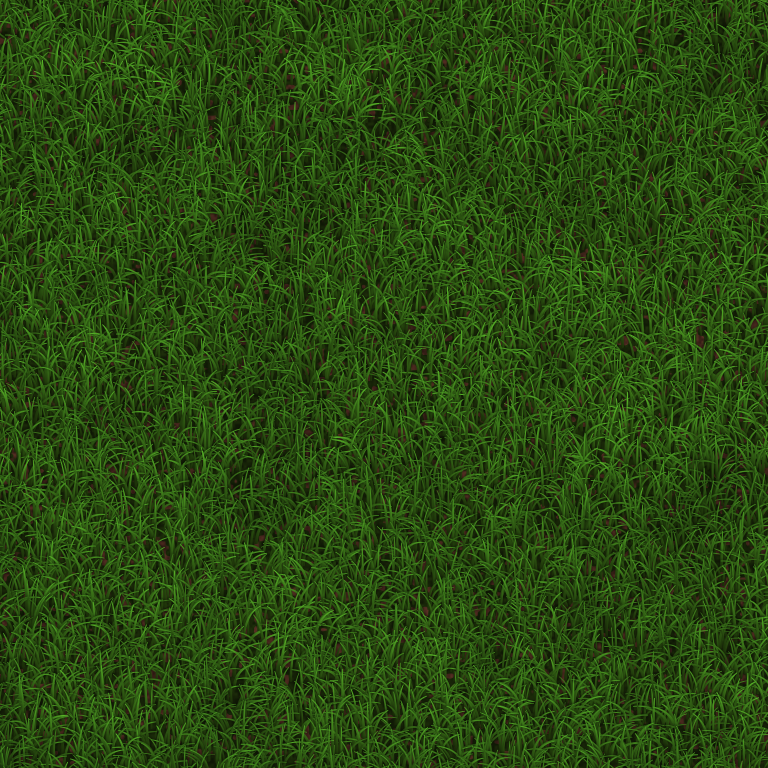
Write a Shadertoy shader that draws this texture.

```glsl
const float CELLS = 24.0;
const int BLADES_PER_CELL = 22;
const vec3 SHADE_GREEN = vec3(0.108, 0.185, 0.032);
const vec3 TIP_GREEN = vec3(0.325, 0.665, 0.148);
const vec3 SOIL_DARK = vec3(0.09, 0.14, 0.03);
const vec3 SOIL_BROWN = vec3(0.27, 0.15, 0.11);

float hash(vec2 p) {
    return fract(sin(dot(p, vec2(127.1, 311.7))) * 43758.5453);
}

vec3 hash3(vec2 p) {
    vec3 k = vec3(dot(p, vec2(127.1, 311.7)),
                  dot(p, vec2(269.5, 183.3)),
                  dot(p, vec2(419.2, 371.9)));
    return fract(sin(k) * 43758.5453);
}

float valueNoise(vec2 p) {
    vec2 i = floor(p);
    vec2 f = fract(p);
    f = f * f * (3.0 - 2.0 * f);
    float low = mix(hash(i), hash(i + vec2(1.0, 0.0)), f.x);
    float high = mix(hash(i + vec2(0.0, 1.0)), hash(i + 1.0), f.x);
    return mix(low, high, f.y);
}

// Dark ground with scattered brown crumbs
vec3 soil(vec2 uv) {
    float crumbs = smoothstep(0.6, 0.76, valueNoise(uv * 150.0));
    float grain = mix(0.65, 1.25, valueNoise(uv * 260.0));
    return mix(SOIL_DARK, SOIL_BROWN, crumbs) * grain;
}

// Parameter of the nearest point on the arc start * t + curve * t * t
float nearestOnArc(vec2 q, vec2 start, vec2 curve) {
    vec2 chord = start + curve;
    float t = clamp(dot(q, chord) / dot(chord, chord), 0.0, 1.0);
    for (int i = 0; i < 2; i++) {
        vec2 tangent = start + 2.0 * curve * t;
        vec2 gap = q - (start + curve * t) * t;
        t = clamp(t + dot(gap, tangent) / dot(tangent, tangent), 0.0, 1.0);
    }
    return t;
}

// Paints one arching blade over the colour below; q is relative to its root
vec3 paintBlade(vec3 below, vec2 q, vec3 shape, vec3 look, float pixel) {
    float side = 2.0 * shape.x - 1.0;
    float height = mix(0.038, 0.077, shape.y);
    float droop = height * (0.12 + 0.55 * abs(side) * mix(0.6, 1.1, shape.z));
    vec2 start = vec2(0.005 * side + 0.004 * (look.z - 0.5), height);
    vec2 curve = vec2(0.034 * side, -droop);

    float t = nearestOnArc(q, start, curve);
    vec2 gap = q - (start + curve * t) * t;
    float dist = length(gap);
    float width = mix(0.0011, 0.0021, look.x) * (1.0 - 0.75 * t * t);

    float shadow = t * (1.0 - smoothstep(width, 0.005, dist));
    float cover = clamp((width - dist) / pixel + 0.5, 0.0, 1.0);
    float light = t * mix(0.5, 1.12, look.y);
    float sheen = 1.0 + 0.1 * clamp(gap.x / width, -1.0, 1.0);
    vec3 green = mix(SHADE_GREEN, TIP_GREEN, light) * sheen;
    return mix(below * (1.0 - 0.14 * shadow), green, cover);
}

// Layers blades from the far rows to the near ones
vec3 grass(vec2 uv, vec3 ground, float pixel) {
    vec3 color = ground;
    vec2 home = floor(uv * CELLS);
    for (int row = 0; row >= -2; row--) {
        for (int i = 0; i < BLADES_PER_CELL; i++) {
            for (int column = -1; column <= 1; column++) {
                vec2 cell = home + vec2(float(column), float(row));
                vec2 seed = cell + float(i) * vec2(7.31, 3.17);
                vec3 place = hash3(seed);
                float depth = (float(i) + place.y) / float(BLADES_PER_CELL);
                vec2 root = (cell + vec2(place.x, 1.0 - depth)) / CELLS;
                vec2 q = uv - root;
                if (abs(q.x) < 0.046 && q.y > -0.004 && q.y < 0.078) {
                    vec3 shape = vec3(place.z, hash3(seed + 41.7).xy);
                    vec3 look = hash3(seed + 83.3);
                    color = paintBlade(color, q, shape, look, pixel);
                }
            }
        }
    }
    return color;
}

void mainImage(out vec4 fragColor, in vec2 fragCoord) {
    float pixel = 1.0 / iResolution.y;
    vec2 uv = fragCoord * pixel;
    vec3 color = grass(uv, soil(uv), pixel);

    // Broad light and dark clumps
    float clumps = 0.5 * valueNoise(uv * 11.0) + 0.5 * valueNoise(uv * 25.0);
    color *= mix(0.84, 1.16, clumps);
    fragColor = vec4(color, 1.0);
}
```
